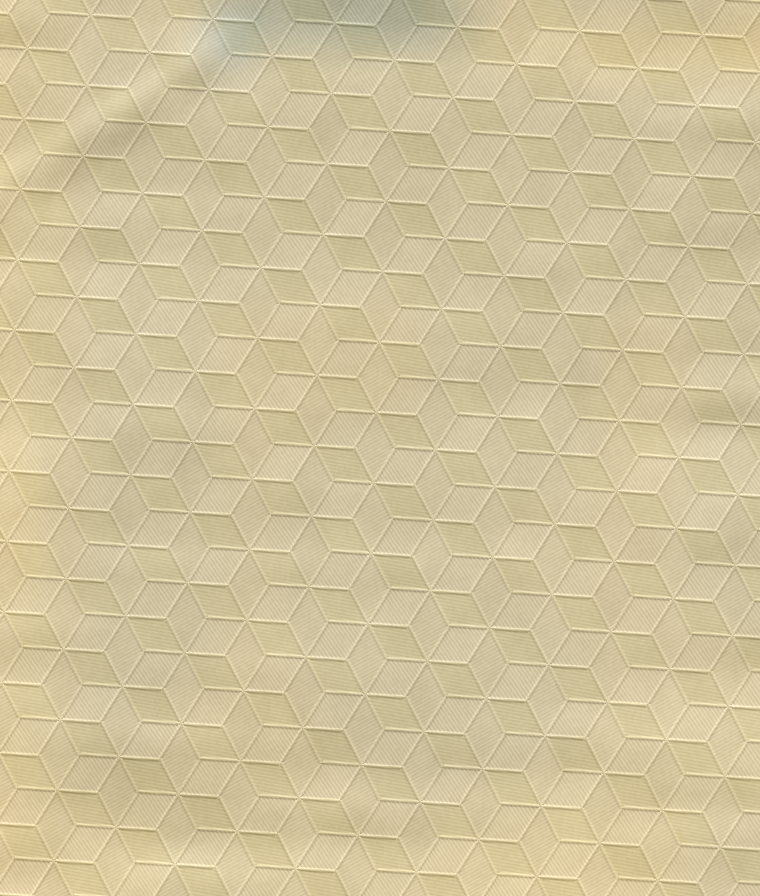
Reproduce this pattern procedurally as a Shadertoy shader.

```glsl
// Cream embossed sheet: rhombille (tumbling block) tiling with finely hatched faces.
// Each point is folded to its nearest six-spoke star; spokes become lit ridges,
// then soft folds, warm stains and grain are laid over the whole sheet.

float hash(vec2 p) {
    vec3 v = fract(vec3(p.xyx) * 0.1031);
    v += dot(v, v.yzx + 33.33);
    return fract((v.x + v.y) * v.z);
}

float noise(vec2 p) {
    vec2 i = floor(p), f = fract(p);
    f = f * f * (3.0 - 2.0 * f);
    return mix(mix(hash(i), hash(i + vec2(1, 0)), f.x),
               mix(hash(i + vec2(0, 1)), hash(i + vec2(1, 1)), f.x), f.y);
}

float bell(float x, float width) {
    return exp(-x * x / (width * width));
}

// Offset from the nearest star of the triangular lattice (edge length 1)
vec2 starOffset(vec2 q) {
    vec2 cell = vec2(3.0, sqrt(3.0));
    vec2 a = q - cell * round(q / cell);
    vec2 b = q - cell * (floor(q / cell) + 0.5);
    return dot(a, a) < dot(b, b) ? a : b;
}

// Raised edge: lit upper flank, shaded lower flank; level edges are strongest
float ridges(vec2 d, float pixel) {
    const float SIXTH = 1.0471976;
    float angle = round(atan(d.y, d.x) / SIXTH) * SIXTH;
    vec2 normal = vec2(-sin(angle), cos(angle));
    float facing = dot(normal, vec2(-0.1, 1.0));
    float level = step(0.9, abs(facing));
    float side = dot(d, normal) * sign(facing) + 0.035 * d.x * level;
    float width = max(0.028, 0.7 * pixel);
    float strength = mix(0.3, 1.0, facing * facing);
    return strength * (0.135 * bell(side - 0.026, width) - 0.14 * bell(side + 0.038, width));
}

// Fine parallel lines, a different direction on each of the three faces
float hatch(vec2 q, int face, float pixel) {
    vec2 across = face == 0 ? vec2(0.8, 0.6) : face == 1 ? vec2(-0.5, 0.87) : vec2(0.15, 1.0);
    float fade = 1.0 - smoothstep(0.3, 0.6, 12.0 * pixel);
    return (face == 0 ? 0.034 : 0.023) * fade * cos(6.2831853 * 12.0 * dot(q, across));
}

// Broad light and dark from creases and undulation
float folds(vec2 p) {
    float edge = smoothstep(0.25, 0.0, p.x) + smoothstep(0.6, 0.85, p.x)
               + smoothstep(0.3, 0.0, p.y);
    float waves = noise(p * vec2(5.0, 26.0) + 7.0) - 0.5;
    float crease = (p.y - 0.805 - 0.63 * p.x) * 0.85;
    float reach = smoothstep(0.29, 0.2, p.x);
    return waves * (0.036 + 0.065 * min(edge, 1.0))
         + reach * (0.055 * bell(crease, 0.016) - 0.055 * bell(crease + 0.035, 0.02));
}

void mainImage(out vec4 fragColor, in vec2 fragCoord) {
    vec2 p = fragCoord / iResolution.y;
    float pixel = 1.0 / (0.0453 * iResolution.y);

    // Slightly sheared lattice whose lean grows toward the top and bottom
    float rise = p.y - 0.45;
    vec2 lean = vec2(0.03 * rise * abs(rise) * (0.5 + p.x), 0.0);
    mat2 edges = mat2(0.0452, -0.00148, 0.00158, 0.0454);
    vec2 q = inverse(edges) * (p - lean - vec2(0.3533, 0.581));

    // Face between two spokes, and the centre of its rhombus
    vec2 d = starOffset(q);
    float sector = floor(atan(d.y, d.x) / 1.0471976);
    float middle = (sector + 0.5) * 1.0471976;
    int face = int(mod(sector + 6.0, 3.0));
    vec2 centre = q - d + 0.8660254 * vec2(cos(middle), sin(middle));
    float variation = hash(round(centre / vec2(0.75, 0.4330127)) + 60.0) - 0.5;

    // Ground colour and face tones
    vec3 color = vec3(0.809, 0.76, 0.619);
    color += face == 0 ? vec3(0.012, 0.012, 0.019)
           : face == 1 ? vec3(0.0, 0.0, 0.004) : vec3(-0.013, -0.011, -0.024);
    color += 0.02 * variation;

    // Warm stains at the margins and in drifting patches
    float warm = 0.7 * smoothstep(0.14, 0.0, p.x)
               + 0.8 * smoothstep(0.5, 0.7, p.x) * bell(p.y - 0.945, 0.04)
               + 0.8 * smoothstep(0.25, 0.0, p.y) * noise(p * 6.0 + 3.0)
               + 0.35 * smoothstep(0.55, 0.85, noise(p * vec2(7.0, 5.0) + 31.0));
    color += warm * vec3(0.055, 0.03, -0.008);

    // Cool shadow along the top, with a pale patch where the crease meets it
    float shade = smoothstep(0.92, 1.0, p.y + 0.03 * noise(p * 12.0))
                * smoothstep(0.2, 0.3, p.x) * smoothstep(0.58, 0.46, p.x);
    color -= shade * vec3(0.13, 0.085, 0.04);
    color += bell(length(p - vec2(0.25, 0.955)), 0.04) * vec3(-0.04, -0.005, 0.05);

    // Relief and grain
    color += hatch(q, face, pixel) + folds(p);
    color += ridges(d, pixel) * vec3(1.0, 1.0, 0.95);
    color += 0.026 * (noise(p * 330.0) - 0.5) + 0.022 * (noise(p * 45.0) - 0.5);

    fragColor = vec4(clamp(color, 0.0, 1.0), 1.0);
}
```
